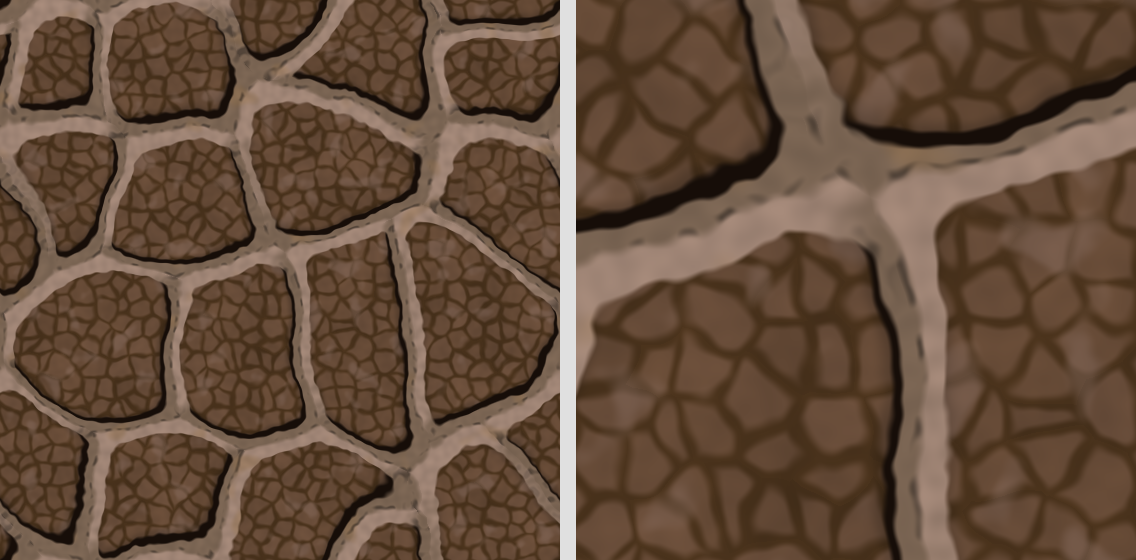
Left, the full canvas; right, a detail of the centre.
Give the GLSL for this texture, as a WebGL 1 fragment shader.

```glsl
precision highp float;

uniform vec2 u_resolution;

const vec3 PEBBLE = vec3(0.415, 0.305, 0.230);
const vec3 CRACK = vec3(0.285, 0.195, 0.108);
const vec3 DUST = vec3(0.490, 0.390, 0.340);
const vec3 RIDGE_SHADE = vec3(0.480, 0.395, 0.325);
const vec3 RIDGE_LIGHT = vec3(0.625, 0.520, 0.460);
const vec3 OCHRE = vec3(0.570, 0.440, 0.300);
const vec3 GROOVE = vec3(0.085, 0.052, 0.032);

const vec2 SHADOW_DIR = vec2(-0.55, 0.835);
const float RELIEF = 0.0115;
const float RIDGE_HALF = 0.0125;

// Hash of a lattice cell that repeats after "period" cells
vec2 hashCell(vec2 cell, float period, float seed) {
  vec2 id = floor(mod(cell + 0.5, period)) + seed;
  vec3 q = fract(id.xyx * vec3(0.1031, 0.1030, 0.0973));
  q += dot(q, q.yzx + 33.33);
  return fract((q.xx + q.yz) * q.zy);
}

float gradientDot(vec2 cell, vec2 offset, float period, float seed) {
  float angle = 6.28319 * hashCell(cell, period, seed).x;
  return dot(vec2(cos(angle), sin(angle)), offset);
}

// Wrapping gradient noise, roughly -0.7 to 0.7
float noise(vec2 p, float period, float seed) {
  p *= period;
  vec2 i = floor(p);
  vec2 f = p - i;
  vec2 u = f * f * f * (f * (f * 6.0 - 15.0) + 10.0);
  vec2 e = vec2(1.0, 0.0);
  float low = mix(gradientDot(i, f, period, seed),
                  gradientDot(i + e, f - e, period, seed), u.x);
  float high = mix(gradientDot(i + e.yx, f - e.yx, period, seed),
                   gradientDot(i + 1.0, f - 1.0, period, seed), u.x);
  return mix(low, high, u.y);
}

vec2 warp(vec2 p, float period, float amount, float seed) {
  return p + amount * vec2(noise(p, period, seed), noise(p, period, seed + 17.0));
}

// Wrapping Voronoi: x = rounded distance to the border, yz = cell hash
vec3 voronoi(vec2 p, float count, float sharpness, float seed) {
  p *= count;
  vec2 base = floor(p);
  vec2 f = p - base;
  vec2 nearest = vec2(0.0);
  vec2 toNearest = vec2(8.0);
  for (int y = -1; y <= 1; y++) {
    for (int x = -1; x <= 1; x++) {
      vec2 g = vec2(float(x), float(y));
      vec2 r = g + 0.05 + 0.9 * hashCell(base + g, count, seed) - f;
      if (dot(r, r) < dot(toNearest, toNearest)) {
        toNearest = r;
        nearest = g;
      }
    }
  }
  float sum = 0.0;
  for (int y = -2; y <= 2; y++) {
    for (int x = -2; x <= 2; x++) {
      vec2 g = nearest + vec2(float(x), float(y));
      vec2 r = g + 0.05 + 0.9 * hashCell(base + g, count, seed) - f;
      vec2 across = r - toNearest;
      if (dot(across, across) > 0.0001) {
        float d = dot(0.5 * (r + toNearest), normalize(across));
        sum += exp(-sharpness * d);
      }
    }
  }
  float border = -log(max(sum, 1e-20)) / (sharpness * count);
  return vec3(border, hashCell(base + nearest, count, seed + 5.0));
}

float ridgeDistance(vec2 p) {
  return voronoi(p, 4.0, 18.0, 23.0).x;
}

// Small angular pebbles between soft, uneven cracks
vec3 soil(vec2 p) {
  vec3 cell = voronoi(warp(p, 36.0, 0.008, 3.0), 30.0, 26.0, 61.0);
  float patches = noise(p, 12.0, 29.0);
  float grain = noise(p, 64.0, 41.0);
  float edge = cell.x + 0.002 * grain + 0.002 * patches;
  float stone = smoothstep(0.0005, 0.0065, edge) * (0.78 + 0.22 * cell.y);
  vec3 color = mix(CRACK, PEBBLE, stone);
  float dust = smoothstep(0.2, 0.5, noise(p, 26.0, 83.0) + 0.4 * patches + 0.2 * grain);
  color = mix(color, DUST, 0.5 * dust);
  return color * (1.0 + 0.09 * patches + 0.07 * grain + 0.06 * (cell.z - 0.5));
}

// Raised seam: grey on the shadow side, pale on the lit side
vec3 ridgeColor(vec2 p, float tilt) {
  float blotch = noise(p, 20.0, 7.0);
  float fleck = noise(p, 60.0, 13.0);
  float lit = smoothstep(-0.15, 0.55, tilt + 0.3 * blotch + 0.2 * fleck);
  vec3 color = mix(RIDGE_SHADE, RIDGE_LIGHT, lit);
  color = mix(color, OCHRE, 0.45 * smoothstep(0.2, 0.5, blotch));
  float crease = 1.0 - smoothstep(0.0, 0.4, abs(tilt + 0.05));
  color *= 1.0 - 0.4 * crease * smoothstep(-0.05, 0.4, fleck + 0.4 * blotch);
  return color * (1.0 + 0.1 * fleck);
}

void main() {
  vec2 uv = gl_FragCoord.xy / u_resolution;
  vec2 p = warp(warp(uv, 5.0, 0.045, 11.0), 14.0, 0.010, 47.0);
  p = warp(p, 56.0, 0.004, 71.0);

  // Shifted distances give the relief its lit and shadowed sides
  float center = ridgeDistance(p);
  float above = ridgeDistance(p - SHADOW_DIR * RELIEF);
  float below = ridgeDistance(p + SHADOW_DIR * RELIEF);
  float tilt = (above - below) / (2.0 * RELIEF);

  float rough = 0.003 * noise(uv, 48.0, 37.0);
  float body = min(center, below) + rough;
  float ridge = 1.0 - smoothstep(RIDGE_HALF - 0.002, RIDGE_HALF + 0.002, body);
  float groove = 1.0 - smoothstep(RIDGE_HALF - 0.001, RIDGE_HALF + 0.004, above + rough);
  float halo = 1.0 - smoothstep(RIDGE_HALF, RIDGE_HALF + 0.014, min(above, center));

  vec3 color = soil(uv) * (1.0 - 0.18 * halo);
  color = mix(color, GROOVE, groove);
  color = mix(color, ridgeColor(uv, tilt), ridge);
  gl_FragColor = vec4(color, 1.0);
}
```
